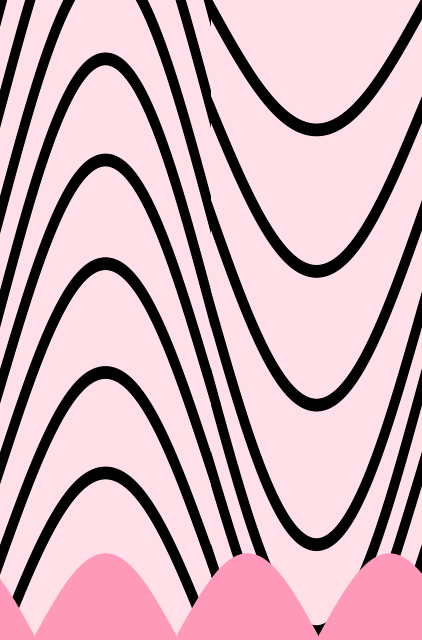
Give the GLSL for this background, as a WebGL 2 fragment shader.

```glsl
#version 300 es
precision highp float;

uniform vec2 u_resolution;
out vec4 fragColor;

const float PI = 3.14159265;
const float TAU = 6.2831853;
const int LINES = 8;

const vec3 BLUSH = vec3(1.0, 0.88, 0.91);
const vec3 ROSE = vec3(1.0, 0.60, 0.73);
const vec3 INK = vec3(0.005);

// Per line, top to bottom: resting depth, rise on the left, sag on the right
const float REST[LINES] = float[](0.013, 0.171, 0.336, 0.483, 0.604, 0.732, 0.875, 1.003);
const float RISE[LINES] = float[](0.391, 0.391, 0.391, 0.391, 0.354, 0.320, 0.293, 0.264);
const float SAG[LINES] = float[](0.190, 0.253, 0.297, 0.368, 0.383, 0.349, 0.319, 0.286);

float coverage(float dist, float pixel) {
  return 1.0 - smoothstep(-0.6 * pixel, 0.6 * pixel, dist);
}

// Signed distance to a wave stroke that swells where the curve is flat
float waveStroke(vec2 p, float aspect, float rest, float rise, float sag) {
  float amplitude = p.x < 0.5 ? -rise : sag;
  float phase = TAU * p.x;
  float curve = rest + amplitude * abs(sin(phase));
  float slope = amplitude * TAU * cos(phase) / aspect;
  float flatness = inversesqrt(1.0 + slope * slope);
  float halfWidth = 0.0068 + 0.0032 * flatness;
  return abs(p.y - curve) * flatness - halfWidth;
}

// Signed distance to a row of rounded hills meeting in cusps
float hills(vec2 p, float aspect, float cusp, float period, float base, float height) {
  float phase = PI * fract((p.x - cusp) / period);
  float top = base - height * sin(phase);
  float slope = height * PI * cos(phase) / (period * aspect);
  return (top - p.y) * inversesqrt(1.0 + slope * slope);
}

void main() {
  // x spans the width, y is the depth below the top edge
  vec2 p = gl_FragCoord.xy / u_resolution;
  p.y = 1.0 - p.y;
  float aspect = u_resolution.x / u_resolution.y;
  float pixel = 1.0 / u_resolution.y;

  // Waves
  float nearest = 1.0;
  for (int i = 0; i < LINES; i++) {
    nearest = min(nearest, waveStroke(p, aspect, REST[i], RISE[i], SAG[i]));
  }
  vec3 color = mix(BLUSH, INK, coverage(nearest, pixel));

  // Foreground hills
  float hill = hills(p, aspect, 0.082, 0.3363, 0.9935, 0.129);
  color = mix(color, ROSE, coverage(hill, pixel));

  fragColor = vec4(color, 1.0);
}
```
